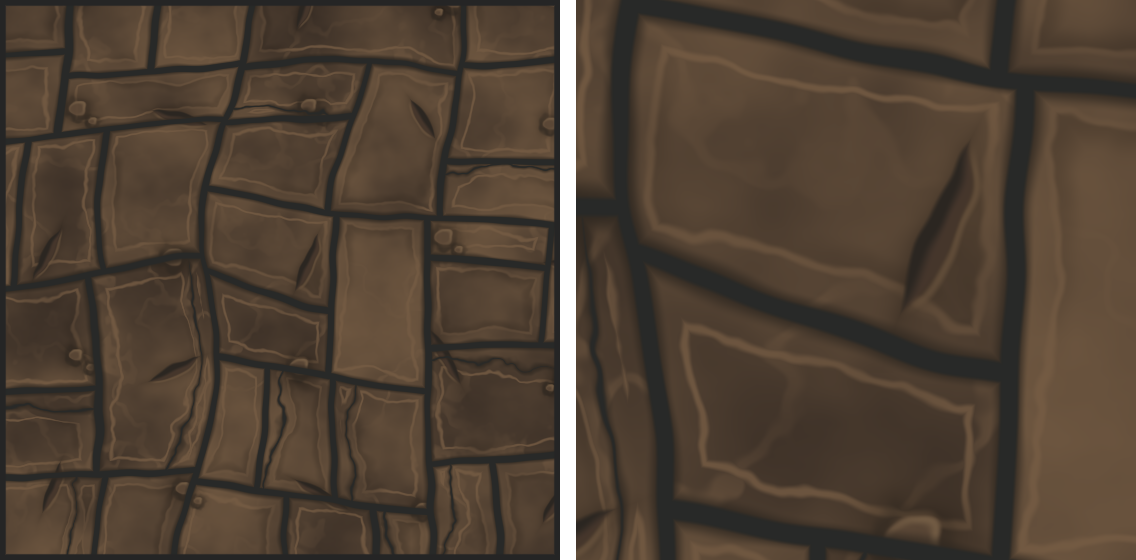
Left: the whole. Right: its middle third, enlarged.
Reproduce this texture procedurally as a Shadertoy shader.

```glsl
// Worn brown stone slabs with dark joints, chipped rims, gouges and embedded pebbles.

float hash(vec2 p) {
    vec3 q = fract(vec3(p.xyx) * 0.1031);
    q += dot(q, q.yzx + 33.33);
    return fract((q.x + q.y) * q.z);
}

float noise(vec2 p) {
    vec2 i = floor(p), f = fract(p);
    f = f * f * (3.0 - 2.0 * f);
    return mix(mix(hash(i), hash(i + vec2(1, 0)), f.x),
               mix(hash(i + vec2(0, 1)), hash(i + vec2(1, 1)), f.x), f.y);
}

float fbm(vec2 p) {
    float sum = 0.0, amp = 0.533;
    for (int i = 0; i < 4; i++) {
        sum += amp * noise(p);
        p = mat2(1.6, 1.2, -1.2, 1.6) * p + 7.3;
        amp *= 0.5;
    }
    return sum;
}

// Signed distance to the line from m to n, positive on its left
float lineSide(vec2 p, vec2 m, vec2 n) {
    vec2 t = normalize(n - m);
    return t.x * (p.y - m.y) - t.y * (p.x - m.x);
}

// Splits a quad again and again; returns the distance to the nearest joint
float slabEdge(vec2 p, out float id) {
    vec2 a = vec2(-0.13, -0.1), b = vec2(1.1, -0.14), c = vec2(1.13, 1.12), d = vec2(-0.1, 1.09);
    float edge = 1.0;
    id = 1.0;
    for (int i = 0; i < 7; i++) {
        vec2 u = b - a + c - d, v = d - a + c - b;
        float area = 0.25 * abs(u.x * v.y - u.y * v.x);
        if (area < mix(0.04, 0.1, hash(vec2(id, 5.0)))) break;
        if (dot(u, u) < dot(v, v)) { vec2 t = a; a = b; b = c; c = d; d = t; }
        float cut = 0.34 + 0.32 * hash(vec2(id, 11.0));
        vec2 m = mix(a, b, cut);
        vec2 n = mix(d, c, cut + 0.16 * (hash(vec2(id, 23.0)) - 0.5));
        float side = lineSide(p, m, n);
        edge = min(edge, abs(side));
        id *= 2.0;
        if (side > 0.0) { b = m; c = n; }
        else { a = m; d = n; id += 1.0; }
    }
    // Some slabs carry a thin wandering crack near one side
    if (hash(vec2(id, 31.0)) < 0.35) {
        float crack = lineSide(p, mix(a, b, 0.12), mix(d, c, 0.25)) + 0.06 * (fbm(p * 13.0) - 0.5);
        edge = min(edge, abs(crack) + 0.0042);
    }
    return edge;
}

void addPebble(inout vec3 col, vec2 q, float radius) {
    float r = length(q) + 0.5 * radius * (noise(q * 1.3 / radius + 40.0) - 0.5);
    float lit = dot(q, vec2(0.6, 0.8)) / max(length(q), 0.001);
    col *= 1.0 - 0.38 * exp(-r * r / (3.2 * radius * radius));
    float body = 1.0 - smoothstep(radius - 0.002, radius + 0.002, r);
    col = mix(col, vec3(0.37, 0.29, 0.22), 0.85 * body);
    float rim = 1.0 - smoothstep(0.0, 0.004, abs(r - radius * 0.85));
    col = mix(col, vec3(0.47, 0.38, 0.28), rim * (0.4 + 0.35 * lit));
    float shade = 1.0 - smoothstep(0.0, 0.006, abs(r - radius - 0.004));
    col = mix(col, vec3(0.19, 0.16, 0.13), shade * (0.4 - 0.3 * lit));
}

void addGouge(inout vec3 col, vec2 q, float angle, float halfLength) {
    float c = cos(angle), s = sin(angle);
    q = vec2(c * q.x + s * q.y, c * q.y - s * q.x);
    q.y += 0.006 * (noise(q * 45.0 + angle * 9.0) - 0.5);
    float x = q.x / halfLength;
    float d = abs(q.y) - 0.0095 * (1.0 - x * x);
    col *= 1.0 - 0.2 * exp(-max(d, 0.0) / 0.008);
    float lip = (1.0 - smoothstep(0.0, 0.004, abs(d - 0.003))) * (1.0 - smoothstep(0.7, 1.1, abs(x)));
    col = mix(col, vec3(0.43, 0.34, 0.25), 0.6 * lip * smoothstep(0.004, -0.004, q.y) );
    vec3 floorColor = mix(vec3(0.27, 0.21, 0.17), vec3(0.17, 0.15, 0.13), smoothstep(-0.004, 0.003, q.y));
    col = mix(col, floorColor, 1.0 - smoothstep(-0.002, 0.002, d));
}

void mainImage(out vec4 fragColor, in vec2 fragCoord) {
    vec2 uv = fragCoord / iResolution.xy;
    float px = 1.0 / iResolution.y;

    // Bent slab layout
    vec2 bent = uv + 0.075 * (vec2(noise(uv * 3.2), noise(uv * 3.2 + 19.0)) - 0.5);
    bent += 0.006 * (vec2(noise(uv * 22.0), noise(uv * 22.0 + 51.0)) - 0.5);
    float id, edge = slabEdge(bent, id);
    vec2 local = uv + 3.7 * hash(vec2(id, 3.0));

    // Mottled stone, paler towards the joints
    float tone = smoothstep(0.15, 0.85, fbm(local * 6.0)) + 0.22 * exp(-edge / 0.03);
    tone += 0.22 * (fbm(local * vec2(22.0, 30.0)) - 0.5) - 0.04;
    vec3 col = mix(vec3(0.25, 0.2, 0.16), vec3(0.41, 0.323, 0.24), tone);

    // Chipped rim and fine veins
    float rim = edge - 0.007 - 0.032 * fbm(local * 15.0);
    float wear = smoothstep(0.25, 0.65, noise(local * 11.0 + 5.0));
    float chip = 1.0 - smoothstep(0.0005, 0.0045, abs(rim));
    float vein = 1.0 - smoothstep(0.01, 0.05, abs(fbm(local * 11.0 + 27.0) - 0.5));
    vein *= 0.08 + 0.6 * exp(-edge / 0.025);
    col = mix(col, vec3(0.46, 0.36, 0.265), max(chip * (0.25 + 0.55 * wear), vein * wear));
    col *= 1.0 - 0.13 * (1.0 - wear) * smoothstep(0.0, 0.004, rim) * (1.0 - smoothstep(0.004, 0.02, rim));

    // Scattered gouges and pebbles, alternating by cell
    vec2 grid = uv * 4.5, cell = floor(grid);
    vec2 jitter = vec2(hash(cell + 61.0), hash(cell + 83.0)) - 0.5;
    vec2 q = (grid - cell - 0.5 - 0.3 * jitter) / 4.5;
    float pick = hash(cell + 107.0);
    if (mod(cell.x + cell.y, 2.0) < 0.5) {
        addGouge(col, q, 2.6 * (hash(cell + 131.0) - 0.5), 0.035 + 0.022 * pick);
    } else {
        addPebble(col, q, 0.011 + 0.009 * pick);
        if (jitter.x > -0.1) addPebble(col, q - vec2(0.026 * sign(jitter.y), -0.022), 0.007);
    }

    // Shaded bevel and dark joint
    float jointWidth = 0.0045 + 0.0025 * noise(uv * 9.0);
    float bevel = 1.0 - smoothstep(0.004, 0.010 + 0.006 * noise(uv * 26.0), edge);
    col = mix(col, vec3(0.19, 0.16, 0.13), 0.85 * bevel);
    float joint = 1.0 - smoothstep(jointWidth - 0.002, jointWidth + 0.001, edge);
    col = mix(col, vec3(0.155, 0.16, 0.155), joint);

    // Plain dark frame
    vec2 inset = min(uv, 1.0 - uv);
    float inside = smoothstep(0.0104 - px, 0.0104 + px, min(inset.x, inset.y));
    fragColor = vec4(mix(vec3(0.145), col, inside), 1.0);
}
```
